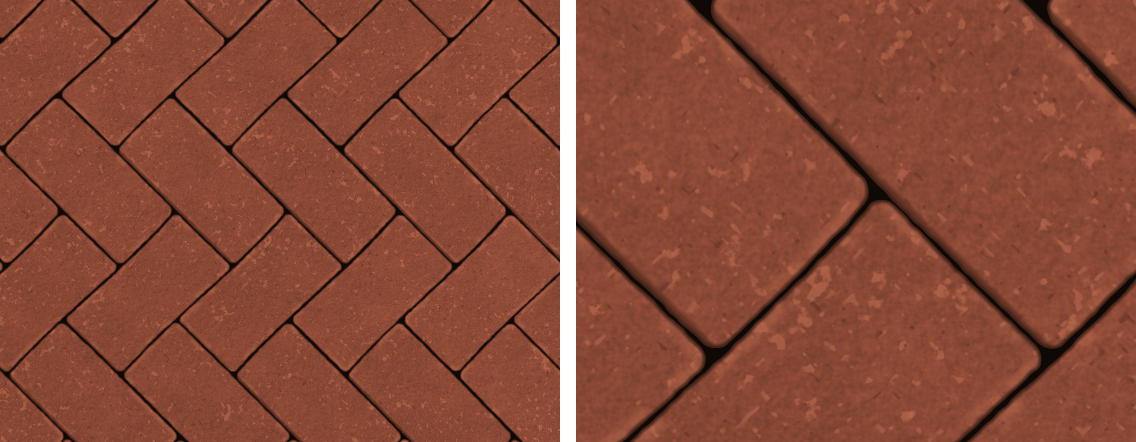
Left: the whole. Right: its middle third, enlarged.
This texture is drawn by a Shadertoy shader. Its source:

```glsl
// Herringbone paving of worn red clay bricks laid at 45 degrees, five repeats across, two down.
// Each point is mapped to a skewed diagonal grid whose cells pair up into 2:1 bricks; each brick
// is a rounded box with its own tone, offset, embossed grain, chips, pits and scuffed rim.

const vec3 JOINT = vec3(0.06, 0.035, 0.025);
const vec3 BEVEL = vec3(0.24, 0.125, 0.085);
const vec3 CLAY  = vec3(0.538, 0.284, 0.208);
const vec3 CHIP  = vec3(0.74, 0.42, 0.31);
const vec3 PIT   = vec3(0.35, 0.185, 0.14);

float hash(vec2 p) {
    vec3 q = fract(vec3(p.xyx) * 0.1031);
    q += dot(q, q.yzx + 33.33);
    return fract((q.x + q.y) * q.z);
}

float noise(vec2 p) {
    vec2 i = floor(p), f = fract(p);
    f = f * f * (3.0 - 2.0 * f);
    return mix(mix(hash(i), hash(i + vec2(1, 0)), f.x),
               mix(hash(i + vec2(0, 1)), hash(i + vec2(1, 1)), f.x), f.y);
}

float fbm(vec2 p) {
    float sum = 0.0, amp = 0.5;
    for (int k = 0; k < 4; k++) {
        sum += amp * noise(p);
        p = mat2(1.6, 1.2, -1.2, 1.6) * p + 17.3;
        amp *= 0.5;
    }
    return sum / 0.9375;
}

float roundBox(vec2 p, vec2 halfSize, float radius) {
    vec2 q = abs(p) - halfSize + radius;
    return length(max(q, 0.0)) + min(max(q.x, q.y), 0.0) - radius;
}

// Canvas position (y down) to diagonal axes: x runs down-right, y runs down-left.
vec2 diagonalGrid(vec2 p) {
    // Slight unevenness of the laid courses
    p -= vec2(0.004, 0.006) * cos(6.2832 * (p.y - 0.54) / 0.51);
    p.x -= 0.007 * sin(2.48 * p.x) - 0.002;
    p -= vec2(0.132, 0.217);
    float v = p.y / 0.255;
    float u = (p.x - 0.0225 * p.y) / 0.2533;
    return vec2(v + u, v - u);
}

// Top corner of the brick covering g, with its two side lengths.
void findBrick(vec2 g, out vec2 corner, out vec2 size) {
    corner = floor(g);
    float k = mod(corner.x + corner.y, 4.0);
    bool falling = k < 1.5;
    size = falling ? vec2(2, 1) : vec2(1, 2);
    if (k > 0.5 && falling) corner.x -= 1.0;
    if (k > 2.5) corner.y -= 1.0;
}

// Fired clay surface: cloudy tone, embossed grain, pale chips and dark pits.
vec3 clayFace(vec2 p, float tone) {
    float cloud = fbm(p * 3.5);
    float grain = noise(p * 53.0) + noise(p * 89.0) - 1.0;
    float emboss = fbm(p * 15.0) - fbm(p * 15.0 + vec2(0.28, 0.05));
    vec3 col = CLAY * (tone + 0.11 * (cloud - 0.5) + 0.10 * grain + 0.20 * emboss);

    float cluster = smoothstep(0.35, 0.80, noise(p * 3.1 + 40.0));
    float flake = fbm(p * 14.0 + 9.0) + 0.07 * cluster;
    col = mix(col, CHIP * tone, 0.6 * smoothstep(0.74, 0.84, flake));
    float speck = noise(p * 29.0 + 70.0) + 0.05 * cluster;
    col = mix(col, CHIP * tone, 0.55 * smoothstep(0.86, 0.99, speck));
    float pit = noise(p * 27.0 + 130.0);
    return mix(col, PIT, 0.5 * smoothstep(0.89, 0.98, pit));
}

// One brick in its surroundings; pixel is the size of a pixel in brick widths.
vec3 paving(vec2 g, float light, float pixel) {
    vec2 corner, size;
    findBrick(g, corner, size);
    float id = hash(corner + 51.0), id2 = hash(corner + 87.0);

    vec2 local = g - corner - 0.5 * size;
    vec2 shifted = local - 0.010 * (vec2(id, id2) - 0.5);
    vec2 surface = local + 23.0 * vec2(id, id2) + 5.0;
    float d = roundBox(shifted, 0.5 * size - 0.008, 0.065 + 0.03 * id);
    d += 0.008 * (noise(surface * 8.0) - 0.5) + 0.007 * (noise(surface * 24.0) - 0.5);

    vec3 col = clayFace(surface, light + 0.045 * (id - 0.5));

    // Scuffed pale rim, patchy along the edge
    float rim = smoothstep(-0.09, -0.03, d) * smoothstep(0.42, 0.68, fbm(surface * 7.0 + 31.0));
    col = mix(col, CHIP * light, 0.45 * rim);

    // Shaded lip on the lower-left side, then the dark chamfer all round
    float lip = smoothstep(-0.055, -0.03, shifted.y - 0.5 * size.y);
    col = mix(col, BEVEL * 1.4, 0.75 * lip * smoothstep(0.3, 0.8, id2));
    col = mix(col, BEVEL, smoothstep(-0.024, 0.0, d));
    return mix(col, JOINT, smoothstep(-pixel, pixel, d));
}

void mainImage(out vec4 fragColor, in vec2 fragCoord) {
    vec2 uv = fragCoord / iResolution.xy;
    vec2 p = vec2(fragCoord.x, iResolution.y - fragCoord.y) / iResolution.y;
    float pixel = 0.5 / (0.18 * iResolution.y);

    // Gentle light falling off toward the left and the bottom
    float light = 0.98 + 0.03 * uv.x + 0.015 * uv.y;
    fragColor = vec4(paving(diagonalGrid(p), light, pixel), 1.0);
}
```
